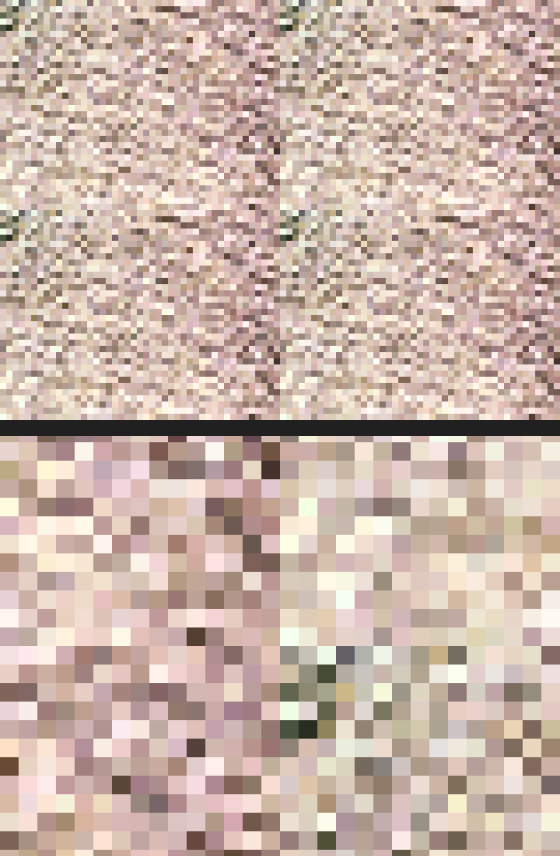
Top, the full canvas; bottom, a detail of the centre.
Reproduce this texture procedurally as a WebGL 2 fragment shader.

```glsl
#version 300 es
precision highp float;
// Draws a coarse mosaic of beige, cream and brown cells, tiled two by two.
// Each cell takes a bell-shaped random tone, linked along rows into short dashes,
// shifted by broad light and dark zones and turned into colour by a smooth curve.

#define TILES 2.0
#define GRID vec2(45.0, 34.0)
#define MOTTLE_GRID vec2(9.0, 7.0)
#define GRAIN 0.93
#define ROW_LINK 0.36
#define COLUMN_CONTRAST 0.24
#define MOTTLE 0.45
#define TINT_JITTER 0.016

uniform vec2 u_resolution;
out vec4 fragColor;

float hash(vec2 cell, uint seed) {
    uvec2 q = uvec2(cell);
    uint h = q.x * 1597334677u ^ q.y * 3812015801u ^ seed * 2246822519u;
    h = (h ^ (h >> 16)) * 2146121005u;
    h = (h ^ (h >> 15)) * 2221713035u;
    return float((h ^ (h >> 16)) >> 8) / 16777216.0;
}

// Roughly normal noise with unit deviation, repeating with the tile
float bell(vec2 cell, uint seed) {
    cell = mod(cell, GRID);
    return 2.0 * (hash(cell, seed) + hash(cell, seed + 1u) + hash(cell, seed + 2u) - 1.5);
}

// Smooth noise around zero that wraps at the tile border
float mottle(vec2 p, uint seed) {
    p *= MOTTLE_GRID;
    vec2 i = floor(p);
    vec2 f = smoothstep(0.0, 1.0, p - i);
    vec2 j = mod(i + 1.0, MOTTLE_GRID);
    float low = mix(hash(i, seed), hash(vec2(j.x, i.y), seed), f.x);
    float high = mix(hash(vec2(i.x, j.y), seed), hash(j, seed), f.x);
    return mix(low, high, f.y) - 0.5;
}

float patchAt(vec2 p, vec2 centre, vec2 radius) {
    vec2 d = (p - centre) / radius;
    return exp(-dot(d, d));
}

// Short horizontal dashes with some contrast between rows
float dashes(vec2 cell) {
    float sum = bell(cell, 1u)
        + ROW_LINK * bell(cell + vec2(1.0, 0.0), 1u)
        - COLUMN_CONTRAST * bell(cell + vec2(0.0, 1.0), 1u);
    return sum * inversesqrt(1.0 + ROW_LINK * ROW_LINK + COLUMN_CONTRAST * COLUMN_CONTRAST);
}

vec3 cellColour(vec2 cell) {
    cell = mod(cell, GRID);
    vec2 p = (cell + 0.5) / GRID;
    float corner = patchAt(p, vec2(0.02, 0.97), vec2(0.26, 0.2));
    float slant = patchAt(p, vec2(0.96, 0.27), vec2(0.09, 0.13));
    float streak = patchAt(p, vec2(0.32, 0.34), vec2(0.11, 0.035));

    // Broad light and dark zones
    float tone = GRAIN * dashes(cell) + MOTTLE * mottle(p, 11u) + 0.07;
    tone += 0.5 * (1.0 - smoothstep(0.0, 0.28, p.y));
    tone -= 0.45 * smoothstep(0.68, 1.0, p.x);
    tone -= 0.5 * corner + 0.8 * streak;
    tone += slant * (1.3 * sin(6.2832 * (cell.x + cell.y) / 5.0) - 0.5);
    tone = clamp(tone, -2.9, 1.9);

    // Brown to cream curve
    vec3 colour = vec3(0.82, 0.72, 0.68)
        + vec3(0.145, 0.16, 0.155) * tone
        - vec3(0.025, 0.012, 0.015) * tone * tone;

    // Grey-green on the left, pink on the right, ochre in places
    float side = p.x - 0.5;
    colour += side * vec3(0.015, -0.035, -0.005);
    colour += corner * vec3(-0.035, 0.015, 0.01);
    colour.b += 0.05 * mottle(p, 17u);
    colour += TINT_JITTER * vec3(bell(cell, 21u), bell(cell, 25u), 1.5 * bell(cell, 29u));
    float ochre = step(0.975, hash(cell, 37u)) * (1.0 - smoothstep(0.5, 0.9, p.x));
    return colour + ochre * vec3(0.02, 0.0, -0.09);
}

void main() {
    vec2 cells = GRID * TILES;
    vec2 s = gl_FragCoord.xy / u_resolution * cells - 0.5;
    vec2 base = floor(s);

    // Blend neighbours only across a pixel-wide border
    vec2 blend = clamp((s - base - 0.5) * u_resolution / cells + 0.5, 0.0, 1.0);
    vec3 lower = mix(cellColour(base), cellColour(base + vec2(1.0, 0.0)), blend.x);
    vec3 upper = mix(cellColour(base + vec2(0.0, 1.0)), cellColour(base + 1.0), blend.x);
    fragColor = vec4(clamp(mix(lower, upper, blend.y), 0.0, 1.0), 1.0);
}
```
